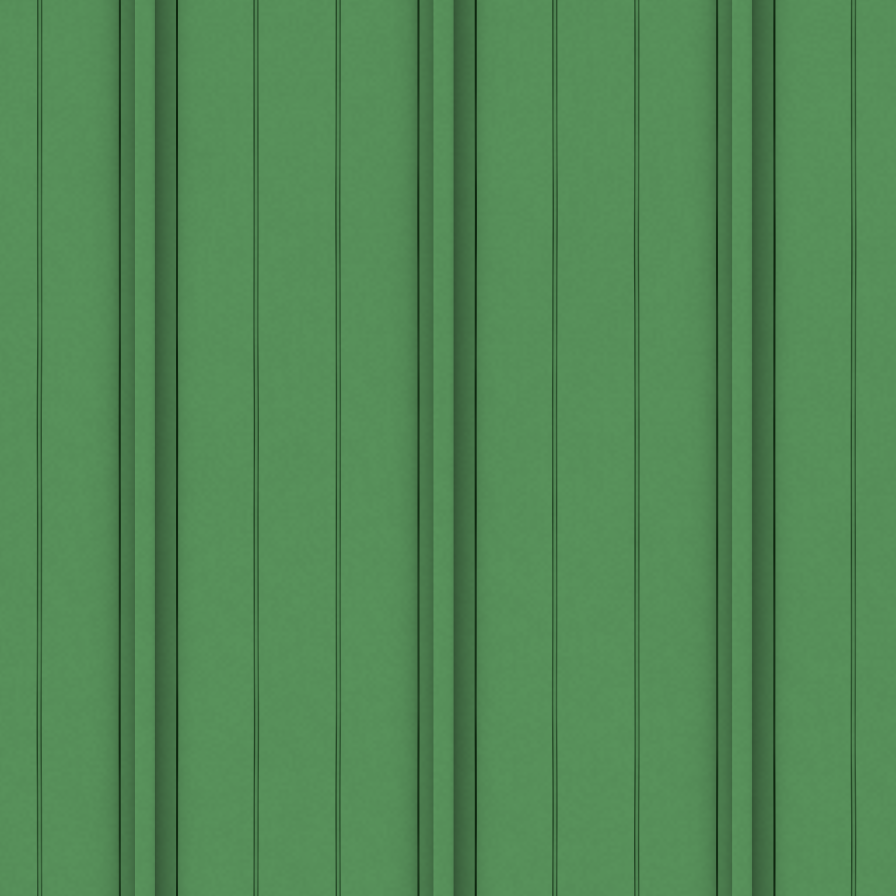
This texture is drawn by a Shadertoy shader. Its source:

```glsl
#define REPEATS 3.0
#define RIB_CENTRE 0.485
#define RIB_HALF 0.033
#define LEFT_SEAM -0.084
#define RIGHT_SEAM 0.108
#define SEAM_WIDTH 0.0068
#define GROOVE_WIDTH 0.0046
#define GROOVE_GAP 0.0132
#define WOBBLE 0.0022
#define GRAIN 0.035
#define PAINT vec3(0.340, 0.565, 0.352)
#define GAP_COLOR vec3(0.055, 0.150, 0.060)

float hash(vec2 p) {
    return fract(sin(dot(p, vec2(127.1, 311.7))) * 43758.5453);
}

// Value noise on the unit square that wraps after the given cell counts
float wrapNoise(vec2 uv, vec2 cells) {
    vec2 p = uv * cells;
    vec2 i = floor(p);
    vec2 f = fract(p);
    f = f * f * (3.0 - 2.0 * f);
    vec2 a = mod(i, cells);
    vec2 b = mod(i + 1.0, cells);
    return mix(mix(hash(a), hash(vec2(b.x, a.y)), f.x),
               mix(hash(vec2(a.x, b.y)), hash(b), f.x), f.y);
}

// Share of a pixel of width px, centred on x, that lies in [lo, hi]
float band(float x, float lo, float hi, float px) {
    return max(min(x + 0.5 * px, hi) - max(x - 0.5 * px, lo), 0.0) / px;
}

float stripe(float x, float centre, float width, float px) {
    return band(x, centre - 0.5 * width, centre + 0.5 * width, px);
}

// Shallow groove: two fine lines with a faintly shaded floor
float groove(float x, float centre, float px) {
    float offset = 0.5 * GROOVE_GAP;
    float lines = 0.62 * stripe(x, centre - offset, GROOVE_WIDTH, px)
                + 0.52 * stripe(x, centre + offset, GROOVE_WIDTH, px);
    return lines + 0.10 * stripe(x, centre, GROOVE_GAP, px);
}

void mainImage(out vec4 fragColor, in vec2 fragCoord) {
    vec2 uv = fragCoord / iResolution.xy;
    float px = REPEATS / iResolution.x;

    // Panel coordinate, zero at the middle of the raised rib
    float u = uv.x * REPEATS - RIB_CENTRE + 0.5;
    float x = fract(u) - 0.5;
    float id = mod(floor(u), REPEATS);

    // Slow drift and uneven depth along each line
    float y = fract(uv.y + hash(vec2(id, 4.0)));
    float sway = (wrapNoise(vec2(0.0, y), vec2(1.0, 9.0)) - 0.5) * WOBBLE;
    float depth = mix(0.82, 1.08, wrapNoise(vec2(0.0, y), vec2(1.0, 23.0)));

    // Soft shade where the panel meets the seams
    float shade = 1.0;
    if (x < LEFT_SEAM) shade -= 0.20 * exp((x - LEFT_SEAM) / 0.032);
    if (x > RIGHT_SEAM) shade -= 0.12 * exp((RIGHT_SEAM - x) / 0.024);

    // Recessed strips on both sides of the rib
    float leftT = clamp((x - LEFT_SEAM) / (-RIB_HALF - LEFT_SEAM), 0.0, 1.0);
    float rightT = clamp((x - RIB_HALF) / (RIGHT_SEAM - RIB_HALF), 0.0, 1.0);
    float leftShade = mix(0.87, 0.74, leftT * leftT);
    float rightShade = mix(0.55, 0.84, sqrt(rightT));
    shade = mix(shade, leftShade, band(x, LEFT_SEAM, -RIB_HALF, px));
    shade = mix(shade, rightShade, band(x, RIB_HALF, RIGHT_SEAM, px));

    // Rib face with a lit left edge and a dimmer right edge
    float rib = band(x, -RIB_HALF, RIB_HALF, px);
    float ribShade = 1.0 + 0.03 * exp(-(x + RIB_HALF) / 0.008)
                         - 0.08 * exp((x - RIB_HALF) / 0.008);
    shade = mix(shade, clamp(ribShade, 0.9, 1.04), rib);

    // Paint grain and faint mottling
    float grain = wrapNoise(uv, vec2(256.0)) - 0.5;
    float mottle = wrapNoise(uv, vec2(48.0, 40.0)) + wrapNoise(uv, vec2(9.0, 6.0)) - 1.0;
    vec3 color = PAINT * shade * (1.0 + GRAIN * grain + 0.012 * mottle);

    // Fine grooves and dark seams
    float grooves = groove(x + sway, -0.353, px) + groove(x - sway, 0.373, px);
    float seams = 0.88 * stripe(x + 0.4 * sway, LEFT_SEAM, SEAM_WIDTH, px)
                + stripe(x - 0.4 * sway, RIGHT_SEAM, SEAM_WIDTH, px);
    color = mix(color, GAP_COLOR, clamp((grooves + seams) * depth, 0.0, 1.0));

    fragColor = vec4(color, 1.0);
}
```
